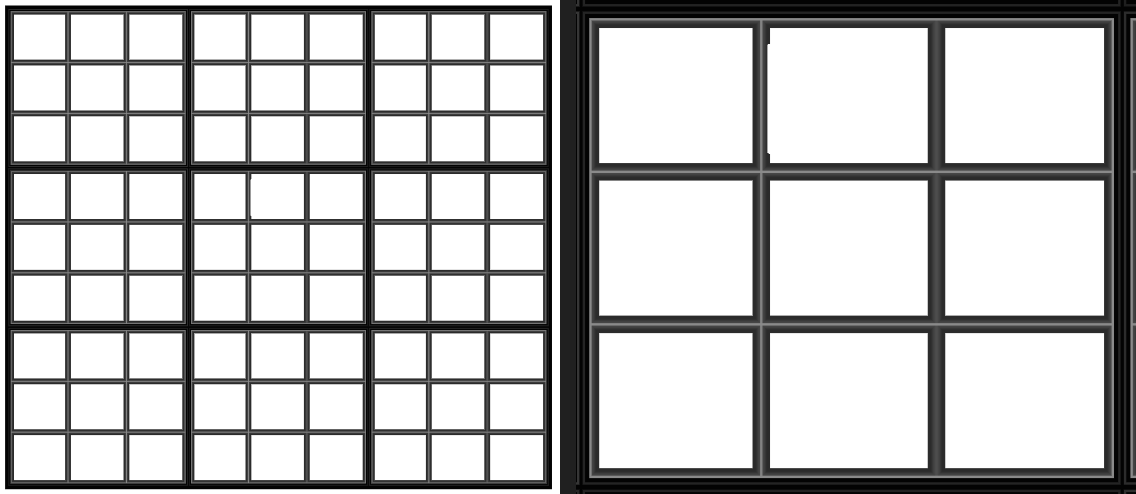
Left, the full canvas; right, a detail of the centre.
This pattern is drawn by a Shadertoy shader. Its source:

```glsl
// A ruled puzzle board: 3 x 3 blocks of 3 x 3 white cells in a heavy black frame.
// Rectangle distances give the frame, blocks and cells; thin strokes mark their
// edges, with a hashed tone per divider and one cell with a worn left edge.

#define UNITS 768.0                      // drawing units across the canvas
#define CENTER vec2(-2.0, -0.5)          // board centre from canvas centre
#define FRAME_HALF vec2(375.0, 331.7)
#define BLOCK_PITCH vec2(247.4, 218.6)
#define BLOCK_HALF vec2(119.4, 104.6)
#define COLUMN_SPLITS vec2(-41.3, 38.8)  // first column is slightly narrower
#define RIM 4.0                          // grey band from divider to white
#define HAIRLINE 1.1
#define RIM_DARK 0.17
#define RIM_LIGHT 0.27
#define LINE_TONE 0.54
#define BLACK_TONE 0.01

float hash(vec2 p) {
    vec3 h = fract(p.xyx * vec3(0.1031, 0.1030, 0.0973));
    h += dot(h, h.yzx + 33.33);
    return fract((h.x + h.y) * h.z);
}

float rect(vec2 p, vec2 halfSize) {
    vec2 d = abs(p) - halfSize;
    return max(d.x, d.y);
}

float fill(float d, float px) {
    return clamp(0.5 - d / px, 0.0, 1.0);
}

// Keeps the right ink weight even when the line is thinner than a pixel.
float stroke(float d, float px) {
    return clamp(0.5 + (0.5 * HAIRLINE - abs(d)) / px, 0.0, min(1.0, HAIRLINE / px));
}

void mainImage(out vec4 fragColor, in vec2 fragCoord) {
    float px = UNITS / iResolution.x;
    vec2 p = (fragCoord - 0.5 * iResolution.xy) * px - CENTER;

    // Nearest block and its local coordinates
    vec2 block = clamp(round(p / BLOCK_PITCH), -1.0, 1.0);
    vec2 q = p - block * BLOCK_PITCH;
    float blockDist = rect(q, BLOCK_HALF);

    // Cell inside the block
    float rowHeight = BLOCK_HALF.y * 2.0 / 3.0;
    float row = clamp(round(q.y / rowHeight), -1.0, 1.0);
    float column = step(COLUMN_SPLITS.x, q.x) + step(COLUMN_SPLITS.y, q.x) - 1.0;
    float left = column < -0.5 ? -BLOCK_HALF.x : (column < 0.5 ? COLUMN_SPLITS.x : COLUMN_SPLITS.y);
    float right = column > 0.5 ? BLOCK_HALF.x : (column > -0.5 ? COLUMN_SPLITS.y : COLUMN_SPLITS.x);
    vec2 cellHalf = 0.5 * vec2(right - left, rowHeight);
    vec2 c = q - vec2(0.5 * (left + right), row * rowHeight);
    float cellDist = rect(c, cellHalf);

    // Black frame with faint inner ruling around each block
    float tone = BLACK_TONE;
    float ruling = 0.12 + 0.1 * hash(block + 7.0);
    tone = mix(tone, ruling, stroke(blockDist - 3.0, px));

    // Grey band, darker next to the white
    float band = mix(RIM_LIGHT, RIM_DARK, smoothstep(0.8, 2.8, -cellDist));
    tone = mix(tone, band, fill(blockDist, px));

    // Dividers: the second upright of the later blocks is dimmer
    float nearSecond = step(abs(q.x - COLUMN_SPLITS.y), abs(q.x - COLUMN_SPLITS.x));
    float dim = nearSecond * step(-0.5, block.x);
    float splitDist = mix(q.x - COLUMN_SPLITS.x, q.x - COLUMN_SPLITS.y, nearSecond);
    float upright = LINE_TONE * mix(1.0, 0.6, dim);
    upright *= 0.92 + 0.16 * hash(vec2(block.x * 3.0 + nearSecond, block.y) + 11.0);
    float inside = fill(blockDist, px);
    tone = mix(tone, upright, stroke(splitDist, px) * inside);
    float level = abs(q.y) - 0.5 * rowHeight;
    tone = mix(tone, LINE_TONE, stroke(level, px) * inside);
    tone = mix(tone, LINE_TONE, stroke(blockDist, px));

    // White cell; the top middle cell of the centre block has a worn left edge
    bool worn = block == vec2(0.0) && column == 0.0 && row == 1.0;
    float wear = worn && c.x < 0.0 ? 1.2 * fill(abs(c.y + 1.5) - 25.0, px) : 0.0;
    vec2 edge = abs(c) - cellHalf + RIM;
    tone = mix(tone, 1.0, fill(max(edge.x - wear, edge.y), px));

    // White margin outside the frame
    tone = mix(1.0, tone, fill(rect(p, FRAME_HALF), px));
    fragColor = vec4(vec3(tone), 1.0);
}
```
